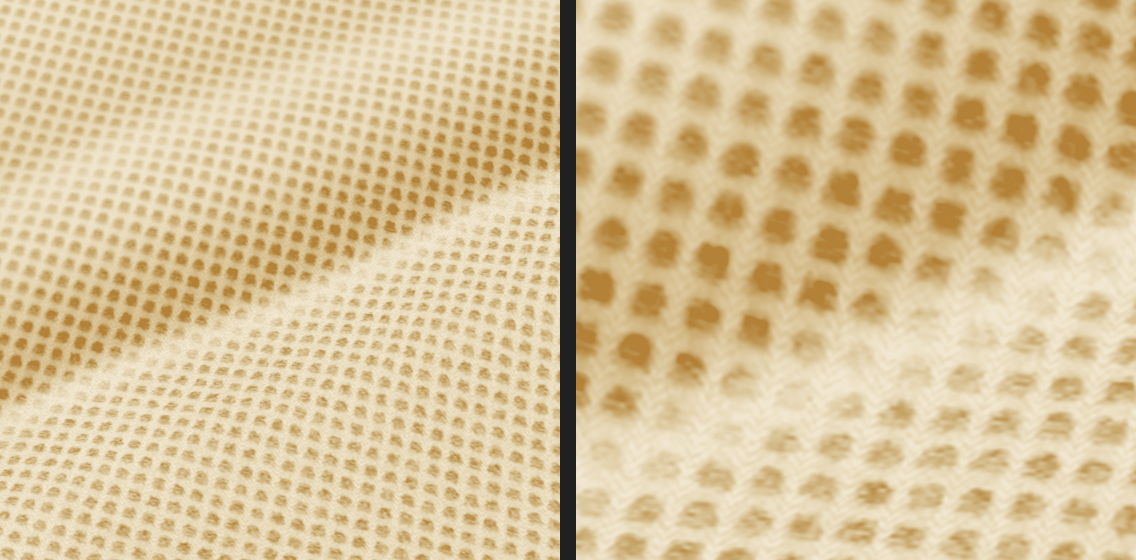
Left, the full canvas; right, a detail of the centre.
Write a Shadertoy shader that draws this texture.

```glsl
// Cream waffle-knit cloth with soft diagonal folds and rows of shaded pockets.

float hash(vec2 p) {
    vec3 q = fract(vec3(p.xyx) * 0.1031);
    q += dot(q, q.yzx + 33.33);
    return fract((q.x + q.y) * q.z);
}

float noise(vec2 p) {
    vec2 cell = floor(p), f = fract(p);
    f = f * f * (3.0 - 2.0 * f);
    return mix(mix(hash(cell), hash(cell + vec2(1, 0)), f.x),
               mix(hash(cell + vec2(0, 1)), hash(cell + 1.0), f.x), f.y);
}

// Signed heights above the crests of the near and far folds
vec2 foldHeights(vec2 p) {
    float near = 0.23 + 0.43 * p.x + 0.008 * sin(p.x * 9.0);
    float far = 0.62 + 0.50 * p.x - 0.13 * p.x * p.x;
    return p.y - vec2(near, far);
}

// Knit coordinates: one unit per pocket, bent and squeezed by the folds
vec2 knitCoords(vec2 p, vec2 fold) {
    float column = (p.x - 0.2 * p.y - 0.5) * (25.5 + 9.0 * p.y);
    float row = 30.0 * (p.y + 0.29 * p.x);
    float distant = max(p.y - 0.55, 0.0);
    row += 11.0 * distant * distant;
    row += 1.6 * smoothstep(-0.18, 0.03, fold.x);
    row += 1.3 * smoothstep(-0.10, 0.12, fold.y);
    column -= 0.9 * smoothstep(-0.22, 0.02, fold.x);
    return vec2(column, row) + 20.0;
}

// Darkness of one pocket: a soft hollow with its deepest shade under the top lip
float pocket(vec2 knit, float blur) {
    vec2 id = floor(knit);
    vec2 f = fract(knit) - 0.5;
    f += 0.06 * (vec2(hash(id), hash(id + 71.0)) - 0.5);
    f.x *= 1.0 + 0.6 * f.y;
    vec2 q = abs(f) / vec2(0.35, 0.34);
    float radius = pow(dot(q * q, q), 1.0 / 3.0);
    float depth = 1.0 - smoothstep(0.78 - blur, 1.02 + blur, radius);
    return depth * (0.88 + 0.9 * f.y + 0.25 * hash(id + 13.0));
}

void mainImage(out vec4 fragColor, in vec2 fragCoord) {
    vec2 p = fragCoord / iResolution.xy;
    vec2 fold = foldHeights(p);
    vec2 knit = knitCoords(p, fold);

    // Focus falls off behind the near crest
    float blur = 0.25 + 0.20 * smoothstep(-0.02, 0.35, fold.x);
    float detail = 1.0 - 0.75 * smoothstep(0.0, 0.35, fold.x);

    // Wandering yarn keeps the pocket edges uneven
    vec2 fuzz = vec2(noise(knit * 5.0), noise(knit * 5.0 + 57.0)) - 0.5;
    float hole = pocket(knit + 0.14 * detail * fuzz, blur);

    // Crests are seen edge-on, so their pockets close up
    float crest = exp(-pow((fold.x - 0.01) / 0.026, 2.0));
    float farCrest = exp(-pow((fold.y - 0.01) / 0.05, 2.0));
    hole *= (1.0 - 0.7 * crest) * (1.0 - 0.5 * farCrest);
    hole *= 1.0 - 0.2 * smoothstep(0.2, 0.6, fold.x);

    // Broad shade in the valleys behind each crest
    float valley = smoothstep(0.0, 0.08, fold.x)
                 * (1.0 - smoothstep(0.09, 0.32, fold.x));
    float farValley = smoothstep(0.0, 0.09, fold.y)
                    * (1.0 - smoothstep(0.09, 0.36, fold.y));
    float shade = 0.40 * valley + 0.14 * farValley;
    shade += 0.08 * smoothstep(0.06, 0.45, -fold.x);

    // Raised vertical ribs stay bright; the bars between pockets sit lower
    float rib = 0.5 + 0.5 * cos(6.2832 * knit.x);
    float bar = (1.0 - rib) * (0.07 + 0.10 * valley) * (1.0 - crest);

    // Slanted stitches, mirrored about each rib to form small V shapes
    float slant = abs(fract(knit.x + 0.5) - 0.5);
    float stitch = sin(6.2832 * (knit.y * 4.0 - slant * 4.0));
    float grain = noise(knit * vec2(9.0, 8.0)) - 0.5;
    float yarn = detail * (0.055 * stitch * rib + 0.18 * grain);

    // Loose loops glimpsed inside the sharp pockets
    float loops = noise(knit * vec2(6.0, 10.0) + 31.0) - 0.5;
    yarn += 0.55 * detail * hole * loops;

    float tone = shade + bar + yarn + hole * (0.52 + 0.40 * shade) - 0.03;
    tone += 0.06 * (noise(p * 5.0) - 0.5) - 0.06 * (crest + 0.6 * farCrest);
    tone = clamp(tone, -0.10, 1.15);

    vec3 cream = vec3(0.925, 0.875, 0.765);
    vec3 ochre = vec3(0.73, 0.56, 0.29);
    vec3 color = mix(cream, ochre, tone);
    color.g += 0.03 * tone * (1.0 - tone);
    fragColor = vec4(color, 1.0);
}
```
